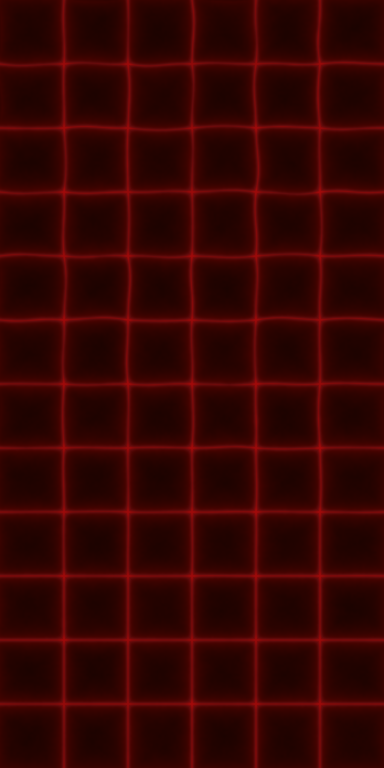
Reproduce this pattern procedurally as a Shadertoy shader.

```glsl
const vec2 CELLS = vec2(6.0, 12.0);
const float PI = 3.14159265;

// Lengths are in cells, strengths are in red intensity.
const float BASE_RED = 0.108;
const float GLOW_RADIUS = 0.16;
const float GLOW_STRENGTH = 0.2;
const float CORE_RADIUS = 0.02;
const float CORE_SOFTNESS = 0.01;
const float CORE_STRENGTH = 0.32;
const float NODE_RADIUS = 0.075;
const float NODE_STRENGTH = 0.10;
const float BORDER_GLOW = 0.55;
const float BEND = 0.07;
const float FADE = 0.6;
const float MOTTLE = 0.035;

float hash(vec2 p) {
    return fract(sin(dot(p, vec2(127.1, 311.7))) * 43758.5453);
}

float noise(vec2 p) {
    vec2 i = floor(p), f = fract(p);
    f = f * f * (3.0 - 2.0 * f);
    return mix(mix(hash(i), hash(i + vec2(1, 0)), f.x),
               mix(hash(i + vec2(0, 1)), hash(i + vec2(1, 1)), f.x), f.y);
}

// x runs across the line and y along it; returns wide glow and thin core.
vec2 gridLine(vec2 p, float lineCount, float wear, float seed) {
    vec2 segment = vec2(floor(p.x + 0.5), floor(p.y));
    float along = fract(p.y);
    float belly = sin(PI * along);

    // Segments bow and fade between their fixed ends.
    float bow = (hash(segment + seed) - 0.5) * belly;
    float ripple = (hash(segment + seed + 7.3) - 0.5) * sin(2.0 * PI * along);
    float d = abs(p.x - segment.x - BEND * wear * (bow + 0.4 * ripple));

    float fade = FADE * belly * hash(segment + seed + 19.1);
    fade += 0.3 * belly * (noise(vec2(segment.x + seed, p.y * 5.0)) - 0.5);
    float strength = 1.0 - mix(0.45, 1.0, wear) * fade;

    float inner = step(0.5, segment.x) * step(segment.x, lineCount - 0.5);
    float glow = exp(-d / GLOW_RADIUS) * mix(BORDER_GLOW, 1.0, inner);
    float core = exp(-length(vec2(d, CORE_SOFTNESS)) / CORE_RADIUS);
    return vec2(glow, core * strength * inner);
}

// Soft bright spot where two inner lines cross.
float crossing(vec2 p) {
    vec2 id = floor(p + 0.5);
    vec2 inside = step(vec2(0.5), id) * step(id, CELLS - 0.5);
    vec2 offset = (p - id) / NODE_RADIUS;
    float strength = 0.7 + 0.6 * hash(id + 41.7);
    return strength * exp(-dot(offset, offset)) * inside.x * inside.y;
}

void mainImage(out vec4 fragColor, in vec2 fragCoord) {
    vec2 p = fragCoord / iResolution.xy * CELLS;
    float wear = smoothstep(0.15, 0.65, p.y / CELLS.y);

    vec2 vertical = gridLine(p, CELLS.x, wear, 3.0);
    vec2 horizontal = gridLine(p.yx, CELLS.y, wear, 57.0);

    // A power sum rounds the dark cell corners.
    vec2 glows = vec2(vertical.x, horizontal.x);
    float glow = pow(dot(glows * glows, glows * glows), 0.25);
    float core = max(vertical.y, horizontal.y);

    float red = BASE_RED + GLOW_STRENGTH * glow + CORE_STRENGTH * core;
    red += NODE_STRENGTH * crossing(p);

    // Faint blotches and fine grain.
    float blotch = 0.6 * noise(p * 1.7 + 11.0) + 0.4 * noise(p * 7.0);
    red += MOTTLE * (blotch - 0.5);
    red += 0.01 * (noise(p * 22.0) - 0.5);

    float green = 0.01 + 0.03 * smoothstep(0.24, 0.40, red);
    float blue = 0.04 * smoothstep(0.25, 0.39, red);
    fragColor = vec4(red, green, blue, 1.0);
}
```
